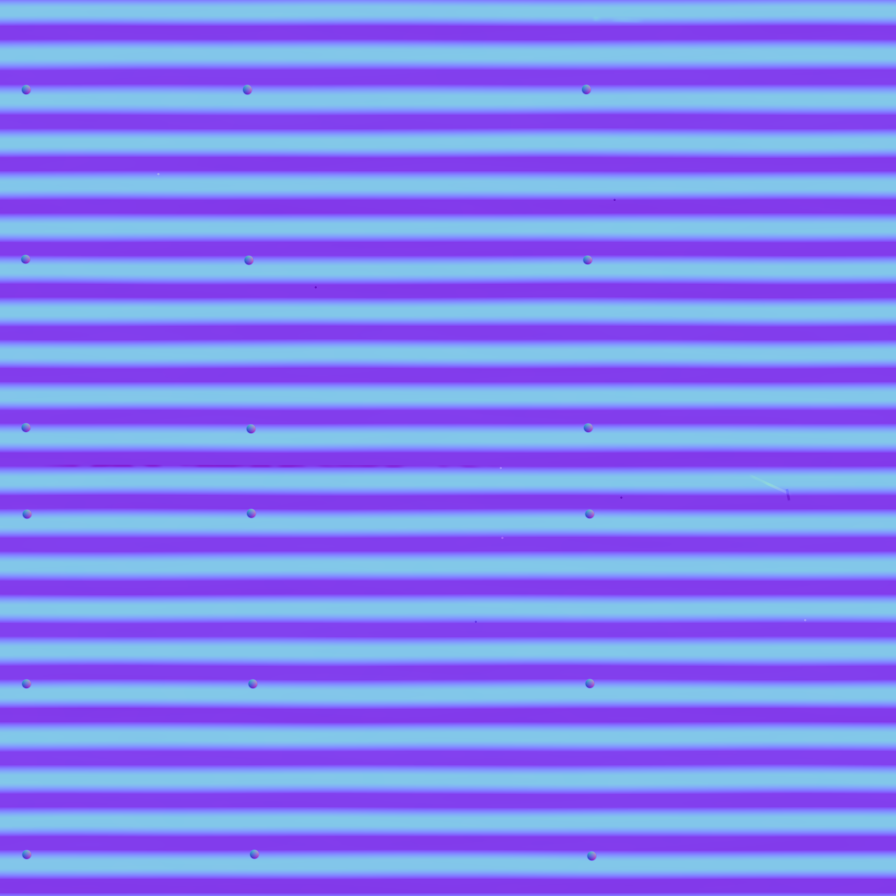
Give the GLSL for this texture map, as a three.js fragment shader.

```glsl
varying vec2 vUv;

const float ROWS = 21.0;
const float FIRST_ROW = 0.766;
const float SCREW_RADIUS = 0.0052;
const float SOFT = 0.0012;

float hash(vec2 p) {
  return fract(sin(dot(p, vec2(127.1, 311.7))) * 43758.5453);
}

vec2 gradientAt(vec2 cell) {
  float angle = 6.2832 * hash(cell);
  return vec2(cos(angle), sin(angle));
}

float gradientNoise(vec2 p) {
  vec2 i = floor(p);
  vec2 f = fract(p);
  vec2 u = f * f * f * (f * (f * 6.0 - 15.0) + 10.0);
  vec2 e = vec2(1.0, 0.0);
  float low = mix(dot(gradientAt(i), f), dot(gradientAt(i + e.xy), f - e.xy), u.x);
  float high = mix(dot(gradientAt(i + e.yx), f - e.yx),
                   dot(gradientAt(i + e.xx), f - e.xx), u.x);
  return mix(low, high, u.y);
}

// Row number counted downward, with the upper sheet slightly stretched
float rowCoordinate(float drop) {
  float stretch = smoothstep(0.03, 0.14, drop) * (1.0 - smoothstep(0.14, 0.55, drop));
  return (drop - 0.0042 * stretch) * ROWS - FIRST_ROW;
}

// Vertical tilt of the corrugation: flat-sided valleys with rounded turns
float corrugation(float row, float variation) {
  float nearest = floor(row + 0.5);
  float rise = clamp((abs(row - nearest) - 0.15) / 0.27, 0.0, 1.0);
  float blend = 1.0 - pow(1.0 - rise, 1.6);
  float shade = (hash(vec2(nearest, 4.0)) - 0.5) * variation;
  return mix(-0.52 + shade, 0.56, blend);
}

// One column of domed screws: tilt in xy, coverage in z
vec3 screwColumn(vec2 p, float row, float column, float drift) {
  vec3 result = vec3(0.0);
  for (int i = 0; i < 6; i++) {
    float k = float(i);
    float screwRow = 1.0 + 4.0 * k - 2.0 * step(2.5, k);
    float jitter = hash(vec2(k, column * 50.0)) - 0.5;
    float x = column + drift * (1.0 - p.y) + 0.0015 * jitter;
    float y = (screwRow + 0.27 + 0.04 * jitter - row) / ROWS;
    vec2 q = vec2(p.x - x, y) / SCREW_RADIUS;
    float r = length(q);
    float cover = 1.0 - smoothstep(1.0 - SOFT / SCREW_RADIUS, 1.0 + SOFT / SCREW_RADIUS, r);
    vec2 tilt = q / max(r, 1.0) * 0.72;
    result = mix(result, vec3(tilt, 1.0), cover);
  }
  return result;
}

// Thin broken line between two points
float scratch(vec2 p, vec2 a, vec2 b, float width) {
  vec2 ab = b - a;
  float along = clamp(dot(p - a, ab) / dot(ab, ab), 0.0, 1.0);
  float line = 1.0 - smoothstep(width * 0.4, width + SOFT, length(p - a - ab * along));
  float worn = smoothstep(-0.3, 0.25, gradientNoise(p * 45.0));
  return line * worn * smoothstep(0.0, 0.1, along) * (1.0 - smoothstep(0.8, 1.0, along));
}

// Sparse pits, signed so that some catch light and others do not
float specks(vec2 p, float grid) {
  vec2 cell = floor(p * grid);
  vec2 centre = 0.2 + 0.6 * vec2(hash(cell + 3.1), hash(cell + 8.7));
  float d = length(fract(p * grid) - centre) / grid;
  float present = step(0.985, hash(cell));
  return present * (1.0 - smoothstep(0.0004, 0.002, d)) * sign(hash(cell + 5.3) - 0.5);
}

void main() {
  vec2 p = vUv;
  float row = rowCoordinate(1.0 - p.y);
  row += 0.025 * gradientNoise(vec2(p.x * 4.0, row * 0.8));

  // Corrugated sheet with faint lengthwise streaks
  vec2 tilt = vec2(0.02, corrugation(row, 0.06));
  tilt.y += 0.02 * gradientNoise(vec2(p.x * 5.0, row * 3.0));
  tilt.x += 0.012 * gradientNoise(p * vec2(18.0, 60.0));

  // Seam, scuffs and pits
  tilt.y -= 0.22 * scratch(p, vec2(0.04, 0.480), vec2(0.60, 0.479), 0.0012);
  tilt.y += 0.16 * scratch(p, vec2(0.66, 0.979), vec2(0.72, 0.977), 0.0025);
  tilt += vec2(0.12, 0.14) * scratch(p, vec2(0.835, 0.470), vec2(0.885, 0.447), 0.0012);
  tilt -= vec2(0.15, 0.2) * scratch(p, vec2(0.878, 0.455), vec2(0.881, 0.440), 0.0012);
  tilt += vec2(0.25, 0.3) * specks(p, 24.0);

  // Screws along three supports
  vec3 screws = screwColumn(p, row, 0.029, 0.001);
  screws += screwColumn(p, row, 0.275, 0.010);
  screws += screwColumn(p, row, 0.654, 0.006);
  tilt = mix(tilt, screws.xy, screws.z);

  // Encode the surface normal as colour
  float facing = sqrt(max(1.0 - dot(tilt, tilt), 0.0));
  vec3 colour = 0.5 + 0.5 * vec3(tilt, facing);
  colour *= 1.0 - 0.14 * screws.z;
  gl_FragColor = vec4(colour, 1.0);
}
```
